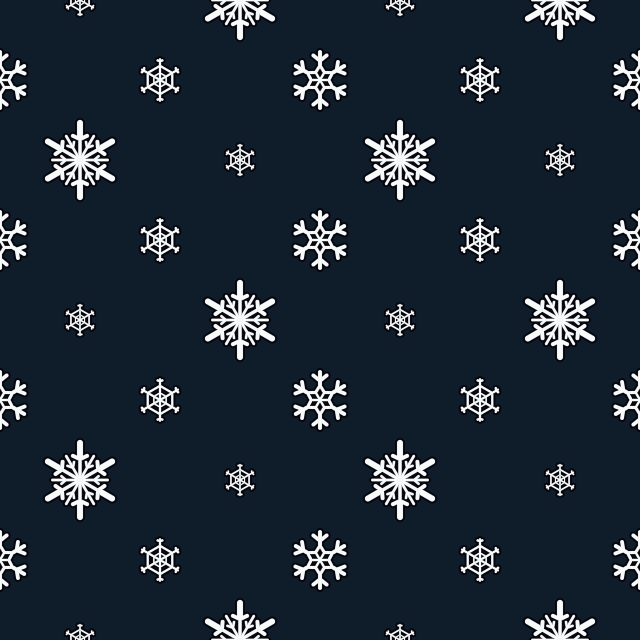
Reproduce this pattern procedurally as a WebGL 1 fragment shader.

```glsl
precision highp float;

uniform vec2 u_resolution;

// Lengths are in units of 1/384 of a tile.
const float REPEATS = 2.0;
const float TILE = 384.0;
const float HALF_TILE = 192.0;
const float QUARTER_TILE = 96.0;
const float TINY_SCALE = 0.74;
const float EDGE_SOFTNESS = 0.8;
const float HALO_INNER = 1.6;
const float HALO_OUTER = 3.2;
const float SECTOR = 1.04719755;

const vec3 NIGHT = vec3(0.06, 0.11, 0.16);
const vec3 HALO = vec3(0.02, 0.02, 0.05);
const vec3 SNOW = vec3(0.97, 0.98, 0.98);
const vec2 BETWEEN_ARMS = vec2(0.5, 0.8660254);

// Signed offset to the nearest multiple of the period.
vec2 wrapCentered(vec2 p, vec2 period) {
  return mod(p + 0.5 * period, period) - 0.5 * period;
}

// Folds the plane into half a sixth, with the arm along +y.
vec2 foldSixfold(vec2 p) {
  float radius = length(p);
  float angle = radius > 0.0001 ? atan(p.x, p.y) : 0.0;
  angle = abs(mod(angle + 0.5 * SECTOR, SECTOR) - 0.5 * SECTOR);
  return radius * vec2(sin(angle), cos(angle));
}

// Round-ended stroke.
float stroke(vec2 p, vec2 a, vec2 b, float halfWidth) {
  vec2 ab = b - a;
  float t = clamp(dot(p - a, ab) / dot(ab, ab), 0.0, 1.0);
  return length(p - a - t * ab) - halfWidth;
}

float hexRing(vec2 folded, float radius, float halfWidth) {
  return abs(dot(folded, BETWEEN_ARMS) - radius * BETWEEN_ARMS.y) - halfWidth;
}

// Large flake: heavy barbed arms with thin feathered arms between them.
float largeFlake(vec2 p) {
  vec2 q = foldSixfold(p);
  float d = stroke(q, vec2(0.0), vec2(0.0, 30.0), 2.1);
  d = min(d, stroke(q, vec2(0.0, 27.0), vec2(0.0, 44.5), 3.6));
  d = min(d, stroke(q, vec2(0.0, 25.0), vec2(8.5, 29.0), 2.4));
  d = min(d, stroke(q, vec2(0.0), 33.0 * BETWEEN_ARMS, 1.7));
  return min(d, stroke(q, 17.0 * BETWEEN_ARMS, vec2(7.2, 21.5), 1.6));
}

// Branched flake: a six-petalled heart with forked arms.
float branchedFlake(vec2 p) {
  vec2 q = foldSixfold(p);
  vec2 petalCorner = 10.5 * BETWEEN_ARMS;
  float d = stroke(q, vec2(0.0), petalCorner, 1.5);
  d = min(d, stroke(q, petalCorner, vec2(0.0, 17.5), 1.9));
  d = min(d, stroke(q, vec2(0.0, 17.0), vec2(0.0, 33.5), 2.4));
  return min(d, stroke(q, vec2(0.0, 23.0), vec2(8.0, 29.5), 2.3));
}

// Wheel flake: two hexagonal rings on spokes with small end caps.
float wheelFlake(vec2 p) {
  vec2 q = foldSixfold(p);
  float d = stroke(q, vec2(0.0), vec2(0.0, 24.8), 1.4);
  d = min(d, hexRing(q, 17.0, 1.4));
  d = min(d, hexRing(q, 8.5, 1.0));
  return min(d, stroke(q, vec2(0.0, 22.5), vec2(2.8, 23.5), 1.5));
}

float flakeField(vec2 p) {
  // Large and tiny flakes alternate along rows and swap on every other row.
  vec2 tile = vec2(TILE);
  float row = floor(p.y / HALF_TILE + 0.5);
  float shift = HALF_TILE * mod(row + 1.0, 2.0);
  vec2 rowPoint = p - vec2(QUARTER_TILE + shift, row * HALF_TILE);
  float d = largeFlake(wrapCentered(rowPoint, tile));
  vec2 tinyPoint = wrapCentered(rowPoint - vec2(HALF_TILE, 0.0), tile);
  d = min(d, wheelFlake(tinyPoint / TINY_SCALE) * TINY_SCALE);

  // Branched and wheel flakes stand in separate columns on the rows between.
  vec2 cell = vec2(TILE, HALF_TILE);
  vec2 columnPoint = p - vec2(0.0, QUARTER_TILE);
  d = min(d, branchedFlake(wrapCentered(columnPoint, cell)));
  vec2 wheelPoint = columnPoint - vec2(HALF_TILE, 0.0);
  return min(d, wheelFlake(wrapCentered(wheelPoint, cell)));
}

void main() {
  float span = REPEATS * TILE;
  vec2 p = gl_FragCoord.xy / u_resolution * span;
  float pixel = span / min(u_resolution.x, u_resolution.y);
  float soft = max(EDGE_SOFTNESS, 0.6 * pixel);

  float d = flakeField(p);
  float halo = 1.0 - smoothstep(HALO_INNER, HALO_OUTER, d);
  float snow = 1.0 - smoothstep(-soft, soft, d);
  vec3 color = mix(mix(NIGHT, HALO, halo), SNOW, snow);
  gl_FragColor = vec4(color, 1.0);
}
```
